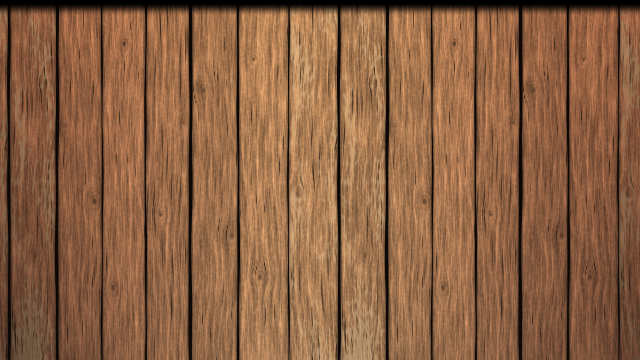
Give the GLSL for this texture, as a Shadertoy shader.

```glsl
// Weathered vertical wooden planks with knots, flaked wear and a shadow along the top.
#define TAU 6.2831853
#define PLANKS 13.576      // planks across the canvas
#define PLANK_SHIFT 0.194  // offset of the first gap, in planks
#define CYCLE 7.0          // planks before the set repeats
#define LENGTH 7.64        // canvas height, in plank widths
#define GAP_WIDTH 0.023    // half width of a gap, in planks
#define GRAIN 0.85         // contrast of the fibres
#define CRACKS 0.5         // darkness of the long splits
#define FLAKING 0.6        // strength of the pale wear
#define TOP_SHADOW 0.045   // height of the shadow, in canvas heights

const vec3 SIDE_WOOD = vec3(0.645, 0.40, 0.27);
const vec3 CENTRE_WOOD = vec3(0.71, 0.51, 0.335);
const vec3 PALE_WOOD = vec3(0.86, 0.71, 0.52);
const vec3 GAP_COLOUR = vec3(0.05, 0.03, 0.02);

vec2 hash2(vec2 p) {
    p = vec2(dot(p, vec2(127.1, 311.7)), dot(p, vec2(269.5, 183.3)));
    return fract(sin(p) * 43758.5);
}

// Cellular noise: distance to the nearest scattered point
float cellular(vec2 p) {
    vec2 cell = floor(p), f = p - cell;
    float nearest = 2.0;
    for (int y = -1; y <= 1; y++)
        for (int x = -1; x <= 1; x++) {
            vec2 o = vec2(x, y);
            vec2 d = o + hash2(cell + o) - f;
            nearest = min(nearest, dot(d, d));
        }
    return sqrt(nearest);
}

// Uneven, slightly wavy left edge of plank k
float plankEdge(float k, float y) {
    float id = mod(k, CYCLE);
    float wave = 0.008 * sin(y * 7.0 + id * 2.3) + 0.004 * sin(y * 23.0 + id * 4.1);
    return k - 0.069 + 0.088 * cos(TAU * (id - 0.8) / CYCLE) + wave;
}

float gapHalfWidth(float k, float y) {
    float variation = 0.5 * cos(TAU * (k - 0.6) * 2.0 / CYCLE);
    return GAP_WIDTH * (1.0 + variation + 0.25 * sin(y * 17.0 + mod(k, CYCLE) * 3.0));
}

void mainImage(out vec4 fragColor, in vec2 fragCoord) {
    vec2 uv = fragCoord / iResolution.xy;
    float pixel = PLANKS / iResolution.x;

    // Find the plank and the position on it
    float s = uv.x * PLANKS - PLANK_SHIFT;
    float k = floor(s);
    if (s >= plankEdge(k + 1.0, uv.y)) k += 1.0;
    else if (s < plankEdge(k, uv.y)) k -= 1.0;
    float left = plankEdge(k, uv.y), right = plankEdge(k + 1.0, uv.y);
    float id = mod(k, CYCLE);
    vec2 p = vec2((s - left) / (right - left), uv.y * LENGTH);

    // Knots bend the grain and add faint rings
    vec2 flow = p;
    float knotShade = 0.0;
    for (int j = 0; j < 2; j++) {
        float row = float(j);
        vec2 centre = vec2(0.5 + 0.36 * sin(id * 1.9 + 2.5 + row * 3.9),
            LENGTH * (0.75 - 0.42 * row + 0.13 * sin(id * 2.4 - 3.3 + row * 3.0)));
        vec2 chance = hash2(vec2(id, row));
        float size = 0.05 + 0.07 * chance.x;
        vec2 d = (p - centre) * vec2(1.0, 0.75);
        float r = length(d) / size;
        flow.x -= d.x * 0.7 * exp(-r * r * 0.2);
        float rings = 0.5 + 0.5 * sin(r * 7.0 + 2.0 * d.y / size);
        knotShade += (0.4 + 0.6 * chance.y)
            * (0.28 * exp(-r * r * 3.0) + 0.2 * rings * exp(-r * r * 0.4));
    }
    flow.x += 0.04 * sin(p.y * 0.8 + id * 2.0) + 0.012 * sin(p.y * 2.1 + id * 5.0);

    // Straight fine fibres in three sizes
    vec2 offset = vec2(id * 37.0, id * 17.0);
    float fibre = 0.0, scale = 1.0;
    for (int i = 0; i < 3; i++) {
        fibre += 0.33 * (cellular(flow * vec2(8.0, 0.6) * scale + offset) - 0.45);
        scale *= 2.1;
    }
    float mottle = cellular(p * vec2(20.0, 13.0) + offset) - 0.45;

    // Growth lines and thin splits, more of them on some planks
    float bands = sin(flow.x * 42.0 + 2.5 * sin(p.y * 0.45 + id) + fibre * 4.0);
    float splitWidth = 0.12 + 0.07 * sin(id * 2.1 + 1.5);
    float split = smoothstep(splitWidth, 0.02, cellular(flow * vec2(8.0, 0.33) + offset + 5.0));

    // Wood tone, warmer at the sides and golden in the middle
    float fromCentre = abs(uv.x - 0.5) * 2.0;
    vec3 colour = mix(SIDE_WOOD, CENTRE_WOOD, exp(-fromCentre * fromCentre * 2.6));
    colour *= 1.0 + 0.045 * cos(TAU * (id - 2.0) * 2.0 / CYCLE);
    colour *= 1.0 + GRAIN * fibre + 0.15 * mottle + 0.045 * bands;
    colour *= (1.0 - CRACKS * split) * (1.0 - min(knotShade, 0.5));

    // Pale flaking on the two worn planks of each set
    float worn = smoothstep(0.4, 0.9, cos(TAU * (id + 0.5) / CYCLE));
    float patches = cellular(flow * vec2(2.0, 0.5) + offset + 9.0);
    float flecks = cellular(flow * vec2(22.0, 5.0) + offset + 3.0);
    float flakes = worn * smoothstep(0.5, 0.78, 0.65 * patches + 0.55 * flecks + 0.5 * fibre);
    colour = mix(colour, PALE_WOOD * (1.0 - 0.2 * fromCentre), FLAKING * flakes);

    // Dull lower corners and dark gaps
    float low = 1.0 - uv.y;
    colour *= 1.0 - (0.1 + 0.25 * low) * pow(fromCentre, 2.5) - 0.07 * low * low;
    colour = mix(colour, vec3(dot(colour, vec3(0.4, 0.45, 0.15))), 0.1 * low);
    float gapDistance = min(s - left - gapHalfWidth(k, uv.y),
                            right - s - gapHalfWidth(k + 1.0, uv.y));
    colour *= mix(0.72, 1.0, smoothstep(0.0, 0.06, gapDistance));
    colour = mix(GAP_COLOUR, colour, smoothstep(-0.6 * pixel, 0.6 * pixel, gapDistance));

    // Shadow along the top
    colour *= smoothstep(0.008, TOP_SHADOW, 1.0 - uv.y);
    fragColor = vec4(clamp(colour, 0.0, 1.0), 1.0);
}
```
